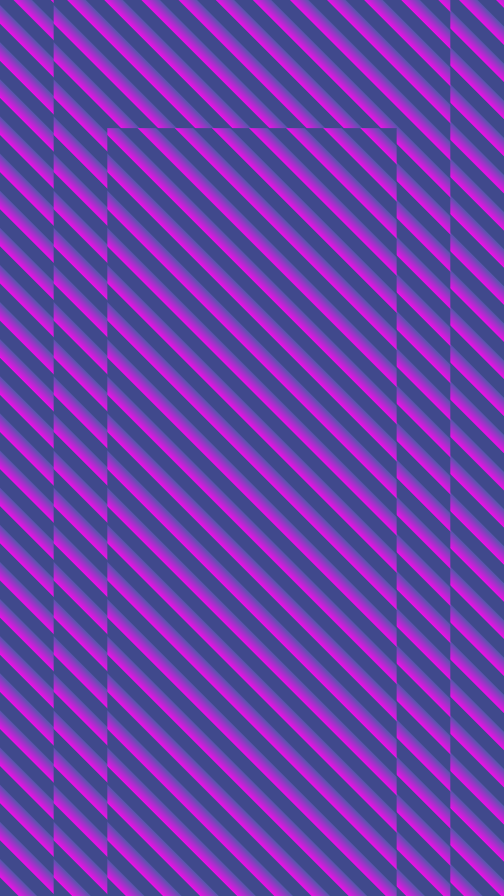
Reproduce this pattern procedurally as a Shadertoy shader.

```glsl
// Three nested panels of diagonal stripes, each band fading from magenta to indigo.
// Every panel anchors the same repeating gradient at its own lower-left corner,
// so the stripes break out of step along the panel borders.

// Lengths are fractions of the canvas height.
const int PANEL_COUNT = 3;
const float PERIOD = 15.0 / 512.0;    // measured across the stripes
const float BAND_SHARE = 0.5;         // coloured part of each period
const float SIDE_INSET = 0.0599;      // added per nested panel
const float INNER_TOP_INSET = 0.143;  // innermost panel only
const vec2 STRIPE_DIRECTION = vec2(0.70710678);

const vec3 NAVY = vec3(0.25, 0.285, 0.55);
const vec3 MAGENTA = vec3(0.94, 0.055, 0.91);
const vec3 INDIGO = vec3(0.33, 0.343, 0.672);

// Antialiased coverage from a signed distance, positive inside.
float coverage(float inside, float pixel) {
    return clamp(inside / pixel + 0.5, 0.0, 1.0);
}

// Stripe colour at an offset from the panel corner.
vec3 stripes(vec2 offset, float pixel) {
    float halfBand = 0.5 * BAND_SHARE;
    float center = 1.0 - halfBand;
    float cycle = dot(offset, STRIPE_DIRECTION) / PERIOD;
    // Distance from the band center, wrapped to half a period either way
    float across = fract(cycle - center + 0.5) - 0.5;
    float ramp = clamp(across / BAND_SHARE + 0.5, 0.0, 1.0);
    float band = coverage(halfBand - abs(across), pixel / PERIOD);
    return mix(NAVY, mix(MAGENTA, INDIGO, ramp), band);
}

void mainImage(out vec4 fragColor, in vec2 fragCoord) {
    float pixel = 1.0 / iResolution.y;
    vec2 p = fragCoord * pixel;
    float width = iResolution.x * pixel;
    vec3 color = stripes(p, pixel);

    // Paint the nested panels from the outside in
    for (int i = 1; i < PANEL_COUNT; i++) {
        float inset = float(i) * SIDE_INSET;
        float side = min(p.x, width - p.x) - inset;
        float top = i == PANEL_COUNT - 1 ? 1.0 - INNER_TOP_INSET - p.y : side;
        vec3 panel = stripes(p - vec2(inset, 0.0), pixel);
        color = mix(color, panel, coverage(min(side, top), pixel));
    }
    fragColor = vec4(color, 1.0);
}
```
